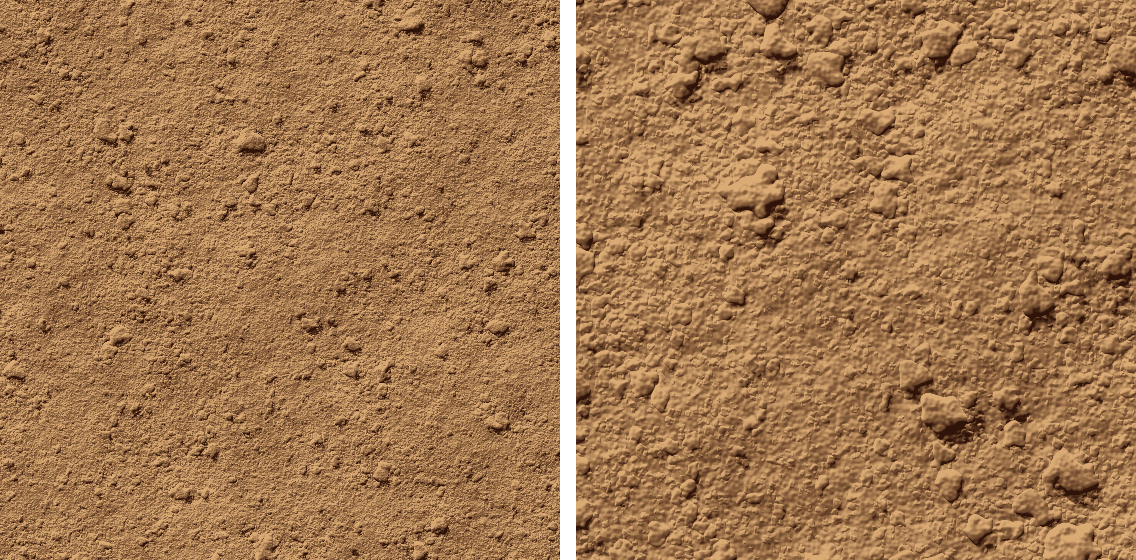
Left: the whole. Right: its middle third, enlarged.
Reproduce this texture procedurally as a three.js fragment shader.

```glsl
varying vec2 vUv;

#define DARK_SOIL vec3(0.33, 0.20, 0.12)
#define PALE_SOIL vec3(0.80, 0.62, 0.42)
#define MID_TINT vec3(0.0, 0.036, 0.052)
#define LIGHT_DIR vec2(-0.45, 0.89)
#define BASE_TONE 0.67
#define RELIEF 0.6
#define SHADOW 0.6
#define SUN_SLOPE 0.45
#define CLOD_FREQ 14.0
#define SAND_FREQ 9.0
#define SAND_SLOPE 0.1
#define SAMPLE_STEP 0.0009

vec2 hash2(vec2 p) {
  vec3 q = fract(p.xyx * vec3(0.1031, 0.1030, 0.0973));
  q += dot(q, q.yzx + 33.33);
  return fract((q.xx + q.yz) * q.zy);
}

float corner(vec2 cell, vec2 offset) {
  return dot(hash2(cell) * 2.0 - 1.0, offset);
}

float gradientNoise(vec2 p) {
  vec2 i = floor(p), f = fract(p);
  vec2 u = f * f * f * (f * (f * 6.0 - 15.0) + 10.0);
  vec2 e = vec2(1.0, 0.0);
  float low = mix(corner(i, f), corner(i + e, f - e), u.x);
  float high = mix(corner(i + e.yx, f - e.yx), corner(i + 1.0, f - 1.0), u.x);
  return mix(low, high, u.y);
}

// Loose ground: finer octaves are lower but steeper, each turned from the last
float sandHeight(vec2 p) {
  float height = 0.0, freq = SAND_FREQ, slope = SAND_SLOPE;
  for (int i = 0; i < 6; i++) {
    height += slope / freq * gradientNoise(p * freq + float(i) * 19.3);
    p = mat2(0.8, 0.6, -0.6, 0.8) * p;
    freq *= 2.1;
    slope *= 1.42;
  }
  return height;
}

// Tallest of the rough domes scattered over a jittered grid
float clodLayer(vec2 p, float freq, float density) {
  vec2 q = p * freq + freq;
  q += 0.35 * vec2(gradientNoise(q * 2.7), gradientNoise(q * 2.7 + 47.0));
  vec2 home = floor(q);
  float height = 0.0;
  for (int y = -1; y <= 1; y++) {
    for (int x = -1; x <= 1; x++) {
      vec2 cell = home + vec2(float(x), float(y));
      vec2 jitter = hash2(cell);
      vec2 traits = hash2(cell + 51.7);
      float present = smoothstep(traits.x, traits.x + 0.15, density);
      float radius = mix(0.22, 0.5, traits.y * traits.y) * present + 0.001;
      vec2 stretch = mix(vec2(0.8, 1.2), vec2(1.2, 0.8), jitter.x);
      vec2 d = (q - cell - 0.15 - 0.7 * jitter) * stretch / radius;
      height = max(height, radius * pow(max(0.0, 1.0 - dot(d, d)), 0.65));
    }
  }
  return 0.8 * height / freq;
}

// Big clods gather in drifts; fine crumbs lie nearly everywhere
float soilHeight(vec2 p, float cluster) {
  float clods = 0.0, freq = CLOD_FREQ;
  for (int i = 0; i < 5; i++) {
    float rank = float(i);
    float density = (0.15 + 0.22 * rank) * mix(cluster, 1.0, 0.13 * rank);
    clods = max(clods, clodLayer(p, freq, density));
    freq *= 1.9;
  }
  return sandHeight(p) + clods;
}

void main() {
  vec2 p = vUv;
  float drift = gradientNoise(p * 5.0 + 8.0) + 0.8 * gradientNoise(p * 13.0 + 31.0);
  float cluster = mix(0.2, 1.1, smoothstep(-0.3, 0.35, drift));
  float height = soilHeight(p, cluster);

  // Slope that faces the low sun
  float slope = (height - soilHeight(p + LIGHT_DIR * SAMPLE_STEP, cluster)) / SAMPLE_STEP;
  float tone = BASE_TONE + RELIEF * slope / sqrt(1.0 + slope * slope);

  // Cast shadows, near and far
  float shade = 0.0;
  for (int i = 0; i < 2; i++) {
    float reach = 0.0035 + 0.0085 * float(i);
    float rise = soilHeight(p + LIGHT_DIR * reach, cluster) - height - reach * SUN_SLOPE;
    shade = max(shade, smoothstep(0.0, 0.0035, rise));
  }
  tone -= SHADOW * shade;

  // Patches of drier soil and single grains
  tone += 0.16 * gradientNoise(p * 4.0 + 70.0) + 0.16 * gradientNoise(p * 17.0 + 5.0);
  tone += 0.2 * gradientNoise(p * 310.0);

  tone = clamp(tone, -0.3, 1.12);
  vec3 soil = mix(DARK_SOIL, PALE_SOIL, tone) - MID_TINT * max(0.0, tone * (1.0 - tone));
  gl_FragColor = vec4(soil, 1.0);
}
```
